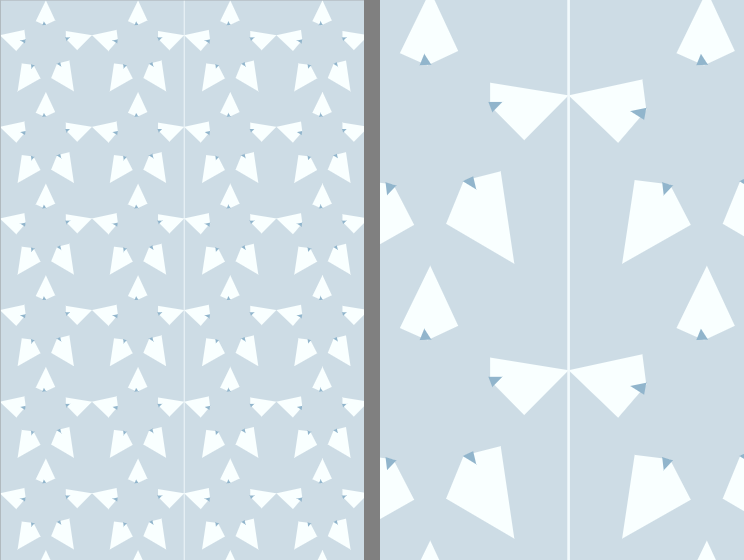
Left: the whole. Right: its middle third, enlarged.
Write a Shadertoy shader that draws this pattern.

```glsl
// Pale blue ground with a square repeat of five white kites, each with a
// small blue fleck at one corner. Convex shapes are intersections of half
// planes; a fine seam, a left rule and a top rule cross the whole sheet.

const float PITCH = 125.65;   // repeat size on a sheet 768 units high

// Signed distance to the line a-b, positive outside a clockwise shape (y down)
float side(vec2 p, vec2 a, vec2 b) {
    return dot(p - a, normalize(vec2(b.y - a.y, a.x - b.x)));
}

float triangle(vec2 p, vec2 a, vec2 b, vec2 c) {
    return max(side(p, a, b), max(side(p, b, c), side(p, c, a)));
}

float kite(vec2 p, vec2 a, vec2 b, vec2 c, vec2 d) {
    return max(max(side(p, a, b), side(p, b, c)),
               max(side(p, c, d), side(p, d, a)));
}

// White kites of one repeat
float kites(vec2 p) {
    float top = kite(p, vec2(62.8, 0.5), vec2(75.5, 28.0), vec2(61.5, 34.6), vec2(49.0, 29.0));
    float wingL = kite(p, vec2(90.0, 42.5), vec2(PITCH, 48.3), vec2(105.5, 68.8), vec2(90.0, 53.0));
    float wingR = kite(p, vec2(0.0, 48.3), vec2(33.5, 41.0), vec2(35.3, 55.0), vec2(22.5, 70.0));
    float lowL = kite(p, vec2(30.0, 87.0), vec2(46.0, 89.0), vec2(55.5, 107.5), vec2(24.3, 125.3));
    float lowR = kite(p, vec2(78.0, 87.3), vec2(94.8, 83.0), vec2(101.0, 125.3), vec2(70.0, 107.0));
    return min(top, min(min(wingL, wingR), min(lowL, lowR)));
}

// Blue corner flecks of one repeat
float flecks(vec2 p) {
    float top = triangle(p, vec2(60.1, 29.3), vec2(63.3, 34.3), vec2(58.0, 34.5));
    float wingL = triangle(p, vec2(89.2, 51.3), vec2(95.6, 51.3), vec2(91.0, 56.0));
    float wingR = triangle(p, vec2(28.0, 55.5), vec2(35.3, 54.0), vec2(34.3, 59.5));
    float lowL = triangle(p, vec2(42.5, 88.0), vec2(47.4, 89.5), vec2(43.2, 94.0));
    float lowR = triangle(p, vec2(77.5, 87.5), vec2(82.3, 85.3), vec2(83.7, 91.3));
    return min(top, min(min(wingL, wingR), min(lowL, lowR)));
}

void mainImage(out vec4 fragColor, in vec2 fragCoord) {
    // Sheet units, measured from the upper left corner
    vec2 uv = fragCoord / iResolution.xy;
    vec2 sheet = vec2(uv.x, 1.0 - uv.y) * vec2(496.0, 768.0);
    float pixel = 768.0 / iResolution.y;
    vec2 cell = mod(sheet + vec2(0.3, 0.0), PITCH);

    // Ground, kites and flecks
    vec3 color = vec3(0.805, 0.863, 0.898);
    color = mix(color, vec3(0.975, 1.0, 1.0), clamp(0.5 - kites(cell) / pixel, 0.0, 1.0));
    color = mix(color, vec3(0.57, 0.71, 0.80), clamp(0.5 - flecks(cell) / pixel, 0.0, 1.0));

    // Pale seam between the two halves
    float seam = abs(sheet.x - 2.0 * PITCH + 0.3) - 0.6;
    color = mix(color, vec3(0.95, 0.98, 0.99), clamp(0.5 - seam / pixel, 0.0, 1.0));

    // Grey rules along the left and top edges
    float rules = min(sheet.x - 1.2, sheet.y - 0.8);
    color = mix(color, vec3(0.68, 0.71, 0.73), clamp(0.5 - rules / pixel, 0.0, 1.0));

    fragColor = vec4(color, 1.0);
}
```
